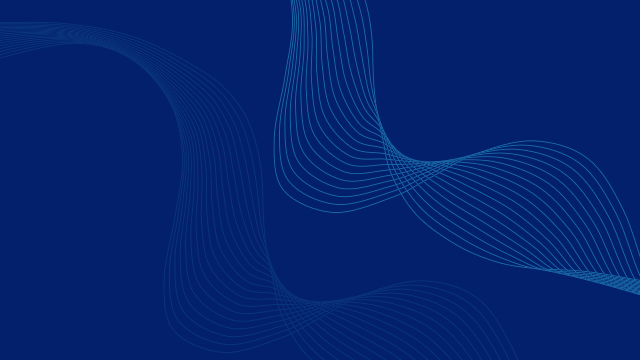
Write a Shadertoy shader that draws this background.

```glsl
const float GRID_WIDTH = 768.0;   // layout units across the canvas, y downward
const int KNOTS = 20;
const int STEPS = 8;              // straight pieces per spline span
const int STRANDS = 18;

const vec3 NAVY = vec3(0.013, 0.126, 0.425);
const vec3 CYAN = vec3(0.11, 0.47, 0.70);

// Knots of the two border strands; the others are blends of these
const vec2 INNER[KNOTS] = vec2[KNOTS](
    vec2(40, -65), vec2(120, -95), vec2(222, -116), vec2(292, -96),
    vec2(337, -43), vec2(351, 22), vec2(342, 92), vec2(329, 167),
    vec2(340, 228), vec2(400, 255), vec2(470, 237), vec2(515, 214),
    vec2(570, 185), vec2(640, 169), vec2(705, 190), vec2(748, 252),
    vec2(785, 348), vec2(830, 372), vec2(890, 382), vec2(960, 392));
const vec2 OUTER[KNOTS] = vec2[KNOTS](
    vec2(-60, -138), vec2(20, -140), vec2(125, -141), vec2(217, -139),
    vec2(300, -121), vec2(382, -78), vec2(420, -40), vec2(438, 0),
    vec2(446, 42), vec2(448, 90), vec2(451, 125), vec2(459, 165),
    vec2(470, 210), vec2(500, 258), vec2(548, 294), vec2(595, 314),
    vec2(640, 322), vec2(705, 326), vec2(790, 340), vec2(880, 352));

vec2 catmullRom(vec2 a, vec2 b, vec2 c, vec2 d, float t) {
    return b + 0.5 * t * (c - a + t * (2.0 * a - 5.0 * b + 4.0 * c - d
         + t * (3.0 * (b - c) + d - a)));
}

float segmentDistance(vec2 p, vec2 a, vec2 b) {
    vec2 ab = b - a;
    float h = clamp(dot(p - a, ab) / max(dot(ab, ab), 1e-4), 0.0, 1.0);
    return length(p - a - h * ab);
}

// Distance to the nearest strand, exact only closer than reach
float ribbonDistance(vec2 p, float reach) {
    float nearest = reach;
    vec2 inner0 = INNER[1], outer0 = OUTER[1];
    for (int k = 1; k < KNOTS - 2; k++) {
        vec2 a0 = INNER[k - 1], a1 = INNER[k], a2 = INNER[k + 1], a3 = INNER[k + 2];
        vec2 b0 = OUTER[k - 1], b1 = OUTER[k], b2 = OUTER[k + 1], b3 = OUTER[k + 2];
        for (int i = 1; i <= STEPS; i++) {
            float t = float(i) / float(STEPS);
            vec2 inner1 = catmullRom(a0, a1, a2, a3, t);
            vec2 outer1 = catmullRom(b0, b1, b2, b3, t);
            vec2 low = min(min(inner0, inner1), min(outer0, outer1)) - reach;
            vec2 high = max(max(inner0, inner1), max(outer0, outer1)) + reach;

            // Visit the strands only where this strip can touch the point
            if (all(greaterThan(p, low)) && all(lessThan(p, high))) {
                for (int s = 0; s < STRANDS; s++) {
                    float blend = float(s) / float(STRANDS - 1);
                    nearest = min(nearest, segmentDistance(p,
                        mix(inner0, outer0, blend), mix(inner1, outer1, blend)));
                }
            }
            inner0 = inner1;
            outer0 = outer1;
        }
    }
    return nearest;
}

float ribbonCoverage(vec2 p, float halfWidth, float pixel) {
    float d = ribbonDistance(p, halfWidth + pixel);
    return clamp((halfWidth - d) / pixel + 0.5, 0.0, 1.0);
}

void mainImage(out vec4 fragColor, in vec2 fragCoord) {
    float pixel = GRID_WIDTH / iResolution.x;
    vec2 p = vec2(fragCoord.x, iResolution.y - fragCoord.y) * pixel;

    // Faint ribbon at lower left, bright ribbon at upper right
    vec2 faintShift = vec2(132.0, -168.0);
    float faint = ribbonCoverage(p + faintShift, 0.5, pixel);
    float bright = ribbonCoverage(p, 0.5, pixel);

    vec3 color = mix(NAVY, CYAN, 0.25 * faint);
    color = mix(color, CYAN, 0.9 * bright);
    fragColor = vec4(color, 1.0);
}
```
